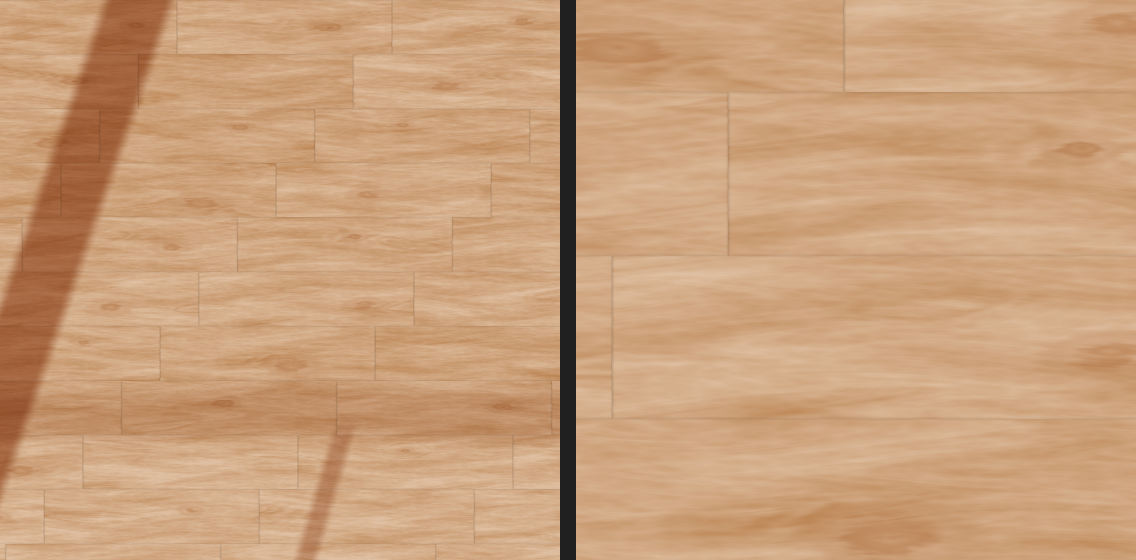
Left: the whole. Right: its middle third, enlarged.
Write a Shadertoy shader that draws this texture.

```glsl
const float ROWS = 10.3;
const float PLANK_LENGTH = 0.384;
const float ROW_SHIFT = 0.069;

const vec3 AMBER = vec3(0.76, 0.56, 0.38);
const vec3 PALE = vec3(0.85, 0.71, 0.58);
const vec3 KNOT_TINT = vec3(0.90, 0.79, 0.68);
const vec3 BEAM_TINT = vec3(0.785, 0.60, 0.48);
const vec3 HAZE_TINT = vec3(0.91, 0.83, 0.76);

vec2 hash2(vec2 p) {
    vec2 h = vec2(dot(p, vec2(127.1, 311.7)), dot(p, vec2(269.5, 183.3)));
    return fract(sin(h) * 43758.5);
}

// Distance to the nearest scattered cell point
float cellular(vec2 p) {
    vec2 cell = floor(p);
    float nearest = 8.0;
    for (int y = -1; y <= 1; y++) {
        for (int x = -1; x <= 1; x++) {
            vec2 neighbour = cell + vec2(x, y);
            nearest = min(nearest, length(neighbour + hash2(neighbour) - p));
        }
    }
    return nearest;
}

// Warped sine layers, roughly -1 to 1
float layeredSines(vec2 p, int layers) {
    float sum = 0.0;
    float amplitude = 0.5;
    for (int i = 0; i < layers; i++) {
        p += 0.7 * sin(1.3 * p.yx + vec2(1.7, 4.1) * float(i + 1));
        sum += amplitude * sin(p.x) * sin(p.y);
        p = mat2(0.8, 0.6, -0.6, 0.8) * p * 1.85 + 2.3;
        amplitude *= 0.64;
    }
    return sum;
}

float softBand(float offset, float halfWidth, float blur) {
    return 1.0 - smoothstep(halfWidth - blur, halfWidth + blur, abs(offset));
}

// Distance from a plank's knot, in knot radii
float knotDistance(vec2 local, vec2 seed) {
    vec2 size = vec2(PLANK_LENGTH, 1.0 / ROWS);
    vec2 centre = size * mix(vec2(0.15, 0.25), vec2(0.85, 0.75), seed);
    vec2 radius = mix(vec2(0.012, 0.004), vec2(0.034, 0.013), seed.y);
    return length((local * size - centre) / radius);
}

// Lightness along the amber to pale ramp
float grainTone(vec2 uv, vec2 seed, float knot) {
    vec2 p = uv + seed * vec2(7.0, 3.0);
    float broad = layeredSines(p * vec2(13.0, 105.0), 5);
    float figure = layeredSines(p * vec2(11.0, 70.0), 2);
    float fibre = cellular(p * vec2(24.0, 190.0)) - 0.5;
    float fleck = cellular(p * vec2(75.0, 290.0)) - 0.5;
    float patchMask = smoothstep(0.08, 0.45, figure);
    float rings = sin(15.0 * figure + 5.0 * knot + 3.0 * broad);
    float tone = 0.66 + 0.50 * broad + 0.30 * fibre + 0.20 * fleck;
    tone -= patchMask * (0.20 + 0.13 * rings);
    return tone + 0.28 * (seed.x - 0.5);
}

vec3 castShadows(vec3 colour, vec2 uv) {
    float hazeY = uv.y + 0.006 * sin(uv.x * 9.0);
    float haze = smoothstep(0.195, 0.245, hazeY) * (1.0 - smoothstep(0.275, 0.335, hazeY));
    colour *= mix(vec3(1.0), HAZE_TINT, haze * (0.75 + 0.25 * uv.x));

    float beamX = 0.249 - 0.347 * (1.0 - uv.y);
    float beam = softBand(uv.x - beamX, 0.059, 0.014);
    float slimX = 0.546 + 0.295 * uv.y;
    float slim = softBand(uv.x - slimX, 0.017, 0.010);
    slim *= 0.62 * (1.0 - smoothstep(0.20, 0.265, uv.y));
    return colour * mix(vec3(1.0), BEAM_TINT, max(beam, slim));
}

void mainImage(out vec4 fragColor, in vec2 fragCoord) {
    vec2 uv = fragCoord / iResolution.y;
    float pixel = 1.0 / iResolution.y;

    // Staggered planks
    float down = (1.0 - uv.y) * ROWS;
    float row = floor(down);
    float along = (uv.x - 0.70 + row * ROW_SHIFT) / PLANK_LENGTH;
    vec2 plank = vec2(floor(along), row);
    vec2 local = fract(vec2(along, down));
    vec2 seed = hash2(plank + 17.0);

    // Wood grain, paler near the bottom
    vec2 knotSeed = hash2(plank + 53.0);
    float knot = knotDistance(local, knotSeed);
    float tone = grainTone(uv, seed, min(knot, 4.0));
    tone += 0.22 * (1.0 - smoothstep(0.10, 0.26, uv.y));
    vec3 colour = mix(AMBER, PALE, clamp(tone, -0.45, 1.25));

    // Knots
    float knotMask = exp(-0.7 * knot * knot) * step(0.35, knotSeed.x);
    knotMask *= 0.75 + 0.25 * sin(7.0 * knot + 6.0 * tone);
    colour *= mix(vec3(1.0), KNOT_TINT, knotMask);

    // Fine seams
    vec2 edge = min(local, 1.0 - local) * vec2(PLANK_LENGTH, 1.0 / ROWS);
    vec2 seam = 1.0 - smoothstep(vec2(0.0), vec2(0.0009 + pixel), edge);
    colour *= 1.0 - max(0.10 * seam.x, 0.05 * seam.y);

    fragColor = vec4(castShadows(colour, uv), 1.0);
}
```
